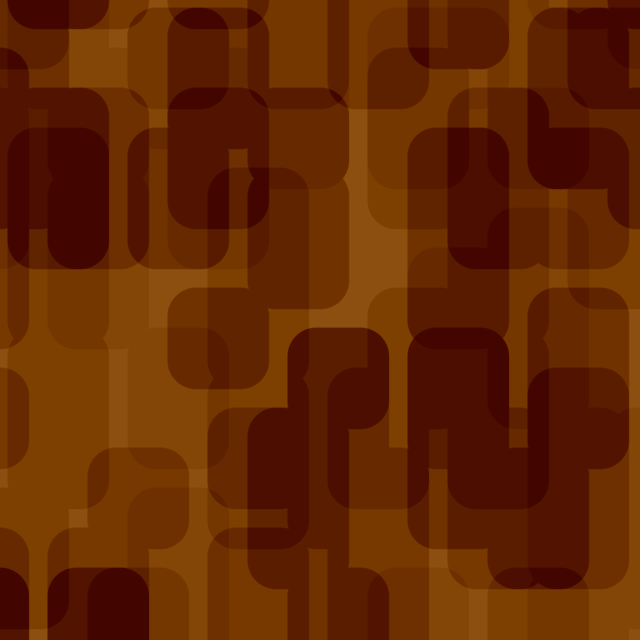
Write a WebGL 2 fragment shader that draws this pattern.

```glsl
#version 300 es
precision highp float;
// Four translucent brown layers of merged upright rounded blocks on a fine grid.

#define GRID 16.0            // fine grid steps across the canvas
#define PITCH vec2(3.0, 4.0) // grid steps between neighbouring blocks of a layer
#define JITTER vec2(2.0, 4.0) // number of whole-step positions within a cell
#define OFFSET vec2(0.1875, 0.27)
#define BLOCK_SIZE vec2(2.54) // smallest block; taller ones add whole steps
#define EXTRA_STEPS 3.8      // upper bound of the added height
#define CORNER 0.72          // corner radius
#define DENSITY 0.82         // share of cells that hold a block
#define EDGE 0.04            // width of the soft edge in grid steps
#define LAYER_SHADES vec4(0.035, 0.06, 0.085, 0.11)
#define SEED 17.0

uniform vec2 u_resolution;
out vec4 outColor;

const vec3 GROUND = vec3(0.55, 0.31, 0.06);

// Four random values in 0..1 for one cell
vec4 hash4(vec2 cell) {
    vec4 p = fract(cell.xyxy * vec4(0.1031, 0.1030, 0.0973, 0.1099));
    p += dot(p, p.wzxy + 33.33);
    return fract((p.xxyz + p.yzzw) * p.zywx);
}

// Signed distance to a rounded rectangle centred at the origin
float roundedBox(vec2 p, vec2 halfSize, float radius) {
    vec2 q = abs(p) - halfSize + radius;
    return length(max(q, 0.0)) + min(max(q.x, q.y), 0.0) - radius;
}

// Distance to the union of all blocks of one layer
float layerDistance(vec2 p, float seed) {
    vec2 home = floor(p / PITCH);
    float nearest = GRID;
    // Blocks reach this point from cells to the left and below
    for (int j = -2; j <= 0; j++) {
        for (int i = -1; i <= 0; i++) {
            vec2 cell = home + vec2(i, j);
            vec4 rnd = hash4(cell + seed);
            if (rnd.w > DENSITY) continue;
            vec2 corner = cell * PITCH + OFFSET + floor(rnd.xy * JITTER);
            vec2 size = BLOCK_SIZE + vec2(0.0, floor(rnd.z * EXTRA_STEPS));
            vec2 center = corner + 0.5 * size;
            nearest = min(nearest, roundedBox(p - center, 0.5 * size, CORNER));
        }
    }
    return nearest;
}

void main() {
    vec2 p = gl_FragCoord.xy / u_resolution.y * GRID;
    float soft = 0.5 * max(EDGE, GRID / u_resolution.y);
    float shade = 0.0;

    // Stack the layers, each on a cell grid shifted by whole steps
    for (int layer = 0; layer < 4; layer++) {
        float index = float(layer);
        float dist = layerDistance(p + index * vec2(1.0, 3.0), SEED * (index + 1.0));
        float cover = 1.0 - smoothstep(-soft, soft, dist);
        shade += cover * LAYER_SHADES[layer];
    }

    // Subtract the same amount from each channel
    outColor = vec4(max(GROUND - shade, 0.0), 1.0);
}
```
